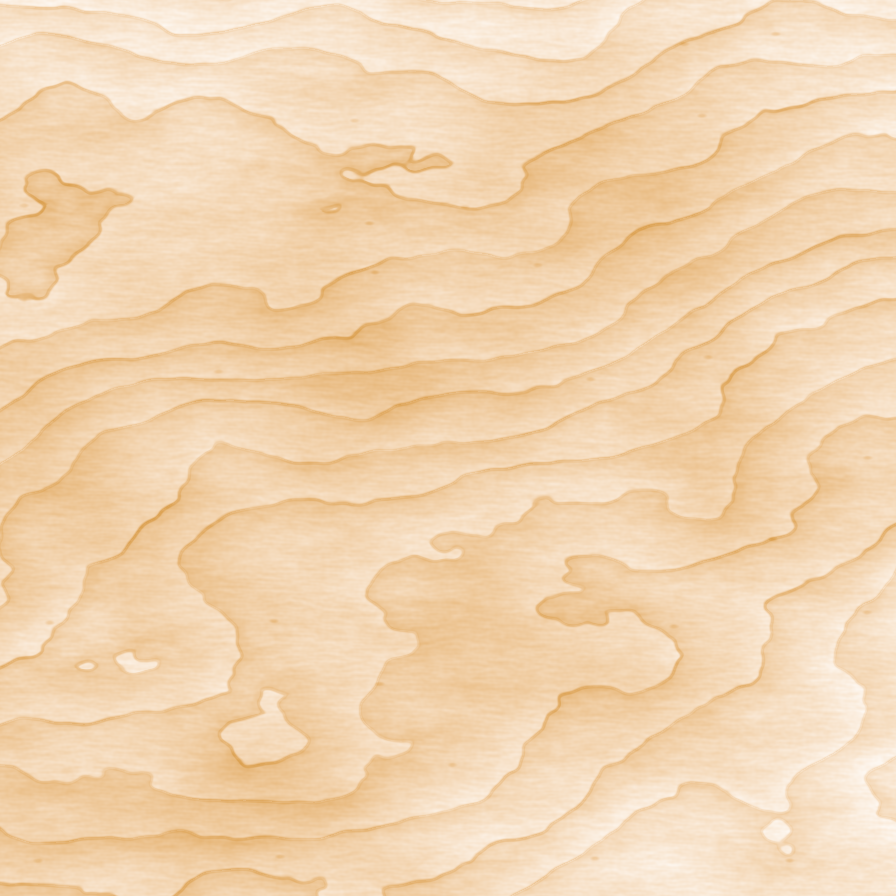
Reproduce this texture procedurally as a three.js fragment shader.

```glsl
varying vec2 vUv;

float hash(vec2 p) {
  p = fract(p * vec2(0.1031, 0.1137));
  p += dot(p, p.yx + 33.33);
  return fract((p.x + p.y) * p.x * 17.0);
}

vec2 cornerSlope(vec2 cell) {
  float angle = 6.2832 * hash(cell + 71.0);
  return vec2(cos(angle), sin(angle));
}

// Gradient noise, roughly -0.7 to 0.7
float noise(vec2 p) {
  vec2 i = floor(p), f = fract(p);
  vec2 u = f * f * f * (f * (f * 6.0 - 15.0) + 10.0);
  vec2 e = vec2(1.0, 0.0);
  return mix(
    mix(dot(cornerSlope(i), f), dot(cornerSlope(i + e), f - e), u.x),
    mix(dot(cornerSlope(i + e.yx), f - e.yx), dot(cornerSlope(i + 1.0), f - 1.0), u.x), u.y);
}

// Growth ring height: diagonal in the middle, flatter at top and bottom
float ringHeight(vec2 p) {
  float slope = 0.12 + 0.38 * smoothstep(-0.4, 0.4, p.y) * (1.0 - smoothstep(0.5, 1.05, p.y));
  vec2 along = vec2(p.x + 0.4 * p.y, p.y - 0.4 * p.x);
  float h = 11.0 * (p.y - slope * p.x);
  h += 2.8 * noise(along * vec2(2.1, 3.5) + 13.7);
  h += 1.0 * noise(along * vec2(5.0, 8.5) + 41.3);
  h += 0.3 * noise(p * vec2(12.0, 25.0) + 7.1);
  h += 0.08 * noise(p * vec2(38.0, 62.0) + 3.9);
  return h;
}

// Sparse short dark flecks, one candidate in each cell
float flecks(vec2 p) {
  vec2 cell = floor(p * 11.0);
  vec2 centre = 0.25 + 0.5 * vec2(hash(cell + 5.0), hash(cell + 19.0));
  float d = length((fract(p * 11.0) - centre) * vec2(0.5, 1.0)) / 11.0;
  return step(0.82, hash(cell + 37.0)) * (1.0 - smoothstep(0.0006, 0.0035, d));
}

void main() {
  vec2 p = vUv;

  // Distances to the ring lines below and above this point
  float h = ringHeight(p);
  vec2 e = vec2(0.002, 0.0);
  vec2 gradient = vec2(ringHeight(p + e) - h, ringHeight(p + e.yx) - h) / e.x;
  float steepness = max(length(gradient), 4.0);
  float above = fract(h) / steepness;
  float below = (1.0 - fract(h)) / steepness;
  float lineDistance = min(above, below);

  // Broad stain, pale at the top and the lower right
  float stain = 0.31;
  stain -= 0.13 * smoothstep(0.72, 1.0, p.y + 0.06 * noise(p * 3.0));
  stain -= 0.12 * smoothstep(1.2, 1.9, p.x + 1.0 - p.y);
  stain += 0.15 * noise(p * vec2(3.5, 5.5) + 23.0);
  stain += 0.07 * noise(p * vec2(8.0, 24.0) + 57.0);

  // Each ring darkens up to its line and starts pale beyond it
  stain += 0.11 * exp(-below / 0.035) * smoothstep(0.0, 0.002, below);
  stain -= 0.10 * exp(-above / 0.022) * smoothstep(0.0, 0.002, above);

  // Thin ring lines of uneven strength
  float ring = floor(h + 0.5);
  float strength = 0.07 + 0.12 * hash(vec2(ring + 50.0, 9.0));
  strength *= clamp(1.0 + 1.5 * noise(p * vec2(9.0, 13.0) + 83.0), 0.3, 1.8);
  stain += strength * (1.0 - smoothstep(0.0004, 0.0032, lineDistance));
  stain += 0.3 * strength * exp(-lineDistance / 0.006);

  // Fine horizontal fibres and flecks
  vec2 fibre = vec2(p.x, p.y + 0.02 * p.x + 0.004 * noise(p * 6.0));
  stain += 0.05 * noise(fibre * vec2(22.0, 150.0) + 11.0);
  stain += 0.06 * noise(fibre * vec2(60.0, 270.0) + 29.0);
  stain += 0.03 * noise(fibre * vec2(190.0, 230.0) + 67.0);
  stain += 0.13 * flecks(p);

  // Honey stain over white wood
  stain = clamp(stain, 0.06, 0.68);
  vec3 honey = vec3(0.11 + 0.14 * stain, 0.54, 1.0);
  gl_FragColor = vec4(1.0 - stain * honey, 1.0);
}
```
